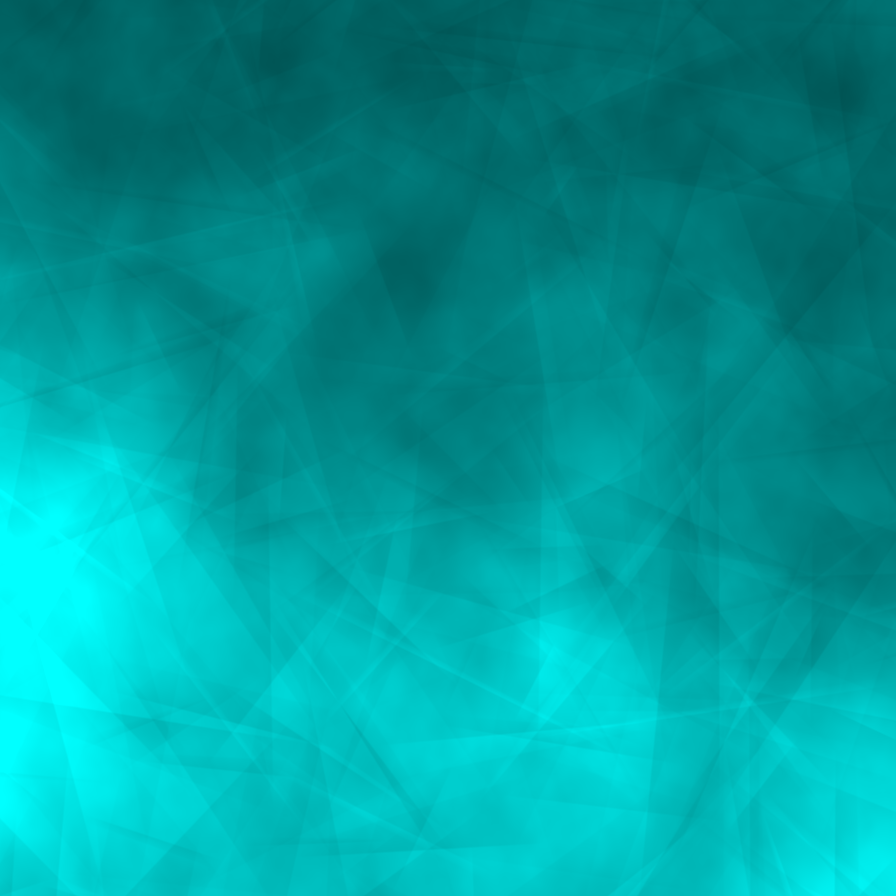
This background is drawn by a three.js fragment shader. Its source:

```glsl
varying vec2 vUv;

float hash(vec2 cell) {
  vec3 h = fract(cell.xyx * 0.1031);
  h += dot(h, h.yzx + 33.33);
  return fract((h.x + h.y) * h.z);
}

vec4 hash4(float seed) {
  vec4 h = fract(seed * vec4(0.1031, 0.1030, 0.0973, 0.1099));
  h += dot(h, h.wzxy + 33.33);
  return fract((h.xxyz + h.yzzw) * h.zywx);
}

float valueNoise(vec2 p) {
  vec2 cell = floor(p);
  vec2 f = fract(p);
  f = f * f * (3.0 - 2.0 * f);
  return mix(mix(hash(cell), hash(cell + vec2(1.0, 0.0)), f.x),
             mix(hash(cell + vec2(0.0, 1.0)), hash(cell + 1.0), f.x), f.y);
}

// Fractal noise centred on zero
float cloud(vec2 p) {
  float sum = -0.47;
  float weight = 0.5;
  for (int octave = 0; octave < 4; octave++) {
    sum += weight * valueNoise(p);
    p = mat2(1.6, 1.2, -1.2, 1.6) * p + 7.3;
    weight *= 0.5;
  }
  return sum;
}

float glow(vec2 p, vec2 centre, vec2 falloff) {
  vec2 d = (p - centre) * falloff;
  return exp(-dot(d, d));
}

// Broad light: dark above, bright at the lower left and the right corner
float lightField(vec2 p) {
  float tone = mix(0.74, 0.41, smoothstep(0.1, 1.0, p.y));
  tone += 0.29 * glow(p, vec2(0.0, 0.36), vec2(5.0, 3.2));
  tone += 0.22 * glow(p, vec2(1.0, 0.02), vec2(7.5));
  tone += 0.07 * glow(p, vec2(0.63, 0.25), vec2(4.0, 6.0));
  tone += 0.10 * glow(p, vec2(0.31, 0.72), vec2(10.0));
  tone += 0.06 * glow(p, vec2(0.70, 0.55), vec2(7.0));
  tone -= 0.16 * glow(p, vec2(0.96, 0.36), vec2(4.0));
  tone -= 0.09 * glow(p, vec2(0.40, 0.52), vec2(5.0));
  tone -= 0.08 * glow(p, vec2(0.22, 0.84), vec2(7.0));
  return tone;
}

// Tapered translucent streak: crisp sides, faded ends
float streak(vec2 p, float seed) {
  vec4 place = hash4(seed);
  vec4 form = hash4(seed + 517.0);
  float angle = floor(place.z * 4.0) * 1.5708 + (place.w - 0.5) * 1.5;
  float c = cos(angle);
  float s = sin(angle);
  vec2 q = mat2(c, -s, s, c) * (p - mix(vec2(-0.1), vec2(1.1), place.xy));
  float reach = mix(0.04, 0.24, form.y);
  float along = clamp(q.y / reach, -1.0, 1.0);
  float width = mix(0.003, 0.055, form.x * form.x) * (1.0 + 0.95 * (form.z * 2.0 - 1.0) * along);
  float cover = 1.0 - smoothstep(-0.0015, 0.0015, abs(q.x) - width);
  float across = clamp(q.x / width, -1.0, 1.0);
  return cover * (1.0 - along * along) * (0.65 + 0.35 * across) * (form.w - 0.5);
}

void main() {
  // Uneven cloud banks with small mottling
  vec2 drift = vec2(cloud(vUv * 5.0 + 3.0), cloud(vUv * 5.0 + 19.0));
  float tone = lightField(vUv + 0.12 * drift);
  tone += 0.13 * cloud(vUv * vec2(5.0, 6.0) + 41.0);
  tone += 0.15 * cloud(vUv * vec2(13.0, 11.0) + 67.0);

  // Overlapping veils
  float veil = 0.0;
  for (int i = 0; i < 460; i++) {
    veil += streak(vUv, float(i) * 3.0 + 11.0);
  }
  tone *= 1.0 + 0.14 * veil;

  gl_FragColor = vec4(vec2(0.0, 1.0).xyy * clamp(tone, 0.0, 1.0), 1.0);
}
```
